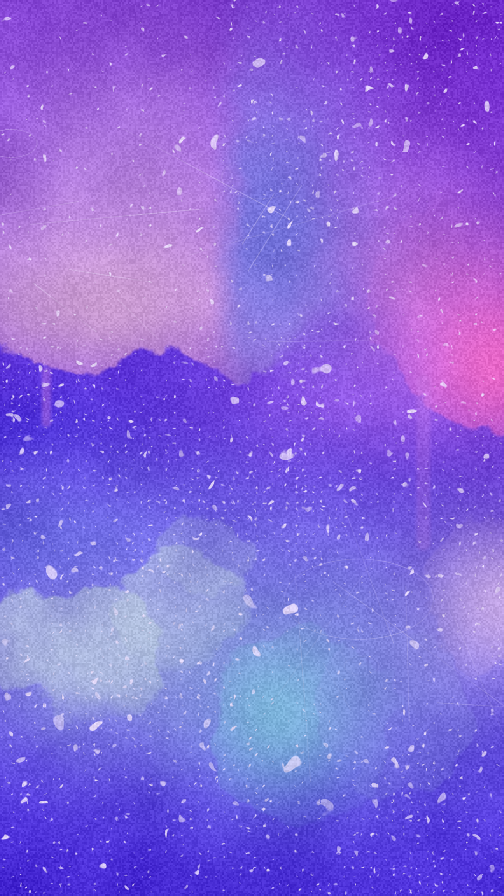
Give the GLSL for this background, as a Shadertoy shader.

```glsl
// Violet and blue watercolour washes with ragged clouds, scratches, paint flecks and grain.
#define RAGGED 0.085
#define EDGE_SOFT 0.006
#define GRAIN 0.10
#define SCRATCH_WIDTH 0.0012
#define SCRATCH_ALPHA 0.36
#define FLECK_COLOR vec3(0.91, 0.86, 0.98)
#define INDIGO vec3(0.29, 0.17, 0.85)
#define PURPLE vec3(0.50, 0.24, 0.83)
#define LILAC vec3(0.75, 0.47, 0.87)
#define BLUE vec3(0.49, 0.51, 0.88)
#define PALE vec3(0.69, 0.75, 0.85)

float hash(vec2 p) {
    vec3 q = fract(p.xyx * vec3(0.1031, 0.1030, 0.0973));
    q += dot(q, q.yzx + 33.33);
    return fract((q.x + q.y) * q.z);
}
vec2 hash2(vec2 p) { return vec2(hash(p), hash(p + 71.7)); }
float noise(vec2 p) {
    vec2 i = floor(p), f = fract(p);
    f = f * f * (3.0 - 2.0 * f);
    return mix(mix(hash(i), hash(i + vec2(1, 0)), f.x),
               mix(hash(i + vec2(0, 1)), hash(i + vec2(1, 1)), f.x), f.y);
}
float fbm(vec2 p) {
    float sum = 0.0, amp = 0.5;
    for (int i = 0; i < 5; i++, amp *= 0.5) {
        sum += amp * noise(p);
        p = mat2(1.6, 1.2, -1.2, 1.6) * p + 7.3;
    }
    return sum;
}
// Soft elliptical stain
vec3 wash(vec3 col, vec2 p, vec2 center, vec2 radius, vec3 tint, float amount) {
    vec2 d = (p - center) / radius;
    return mix(col, tint, amount * exp(-dot(d, d)));
}
float inside(float d) { return 1.0 - smoothstep(-EDGE_SOFT, EDGE_SOFT, d); }
float disc(vec2 p, vec2 center, float r) { return inside(length(p - center) - r); }
float segment(vec2 p, vec2 a, vec2 b) {
    vec2 d = b - a;
    return length(p - a - d * clamp(dot(p - a, d) / dot(d, d), 0.0, 1.0));
}
// One irregular paint fleck per chosen grid cell
float flecks(vec2 p, float scale, float chance) {
    vec2 q = p * scale + scale;
    q += 0.28 * (vec2(noise(q * 3.0), noise(q * 3.0 + 40.0)) - 0.5);
    vec2 cell = floor(q), rnd = hash2(cell + scale);
    float angle = 6.283 * rnd.x, size = hash(cell + 9.1), aa = scale / iResolution.x;
    vec2 d = fract(q) - 0.3 - 0.4 * hash2(cell + 23.0);
    d = mat2(cos(angle), sin(angle), -sin(angle), cos(angle)) * d;
    float dist = length(d * vec2(1.0, 1.6)) - mix(0.07, 0.22, size * size);
    return step(rnd.y, chance) * (1.0 - smoothstep(-aa, aa, dist)) * mix(0.5, 0.95, rnd.x);
}
// Straight scratches and open loops scattered around a centre
float scratches(vec2 p, vec2 center, vec2 spread, float seed) {
    float sum = 0.0, width = max(SCRATCH_WIDTH, 0.6 / iResolution.x);
    for (int i = 0; i < 18; i++) {
        vec2 id = vec2(float(i), seed), mid = center + spread * (2.0 * hash2(id) - 1.0);
        float angle = 3.14 * hash(id + 5.5);
        vec2 reach = vec2(cos(angle), sin(angle)) * mix(0.04, 0.22, hash(id + 8.2));
        float d = segment(p, mid - reach, mid + reach);
        if (i % 5 == 0) d = abs(length((p - mid) * vec2(0.7, 1.3)) - 0.5 * length(reach));
        sum += (1.0 - smoothstep(0.0, 1.5 * width, d)) * hash(id + 3.0);
    }
    return min(sum, 1.5) * (0.3 + noise(p * 14.0));
}
void mainImage(out vec4 fragColor, in vec2 fragCoord) {
    vec2 p = fragCoord / iResolution.xy * vec2(1.0, 16.0 / 9.0);
    float mottling = fbm(p * 7.0);
    vec2 w = p + RAGGED * (vec2(fbm(p * 15.0), fbm(p * 15.0 + 31.0)) - 0.48);
    vec2 s = mix(p, w, 0.6);
    // Upper washes
    vec3 sky = wash(PURPLE, s, vec2(1.0, 1.7), vec2(0.4), vec3(0.44, 0.16, 0.81), 0.9);
    sky = wash(sky, s, vec2(0.26, 1.42), vec2(0.34, 0.27), vec3(0.69, 0.49, 0.86), 0.9);
    sky = wash(sky, s, vec2(0.22, 1.18), vec2(0.40, 0.18), vec3(0.82, 0.64, 0.84), 0.95);
    sky = wash(sky, s, vec2(0.80, 1.20), vec2(0.25, 0.25), LILAC, 0.85);
    float blueSide = smoothstep(0.40, 0.50, s.x);
    sky = wash(sky, s, vec2(0.54, 1.31), vec2(0.17, 0.32), vec3(0.45, 0.46, 0.87), 0.95 * blueSide);
    // Lower washes
    vec3 deep = mix(INDIGO, vec3(0.39, 0.22, 0.87), smoothstep(0.1, 0.95, p.y));
    deep = wash(deep, s, vec2(0.05, 0.92), vec2(0.22, 0.11), vec3(0.26, 0.14, 0.83), 0.85);
    deep = wash(deep, s, vec2(0.70, 0.99), vec2(0.24, 0.13), vec3(0.56, 0.32, 0.88), 0.8);
    deep = wash(deep, s, vec2(0.12, 0.70), vec2(0.38, 0.17), vec3(0.41, 0.41, 0.89), 0.9);
    deep = wash(deep, s, vec2(0.65, 0.49), vec2(0.48, 0.28), BLUE, 0.95);
    deep = wash(deep, s, vec2(0.20, 0.40), vec2(0.32, 0.16), BLUE, 0.75);
    // Scalloped border, melting away toward the right
    float border = w.y - 1.06 - 0.03 * cos(18.5 * (p.x - 0.33));
    float melt = mix(EDGE_SOFT, 0.2, smoothstep(0.5, 0.72, p.x));
    vec3 col = mix(deep, sky, smoothstep(-melt, melt, border));
    // Hot pink stain with a torn lower edge
    float torn = disc(w, vec2(1.02, 1.18), 0.27);
    col = wash(col, p, vec2(0.99, 1.05), vec2(0.19, 0.20), vec3(0.95, 0.43, 0.80), 0.2 + 0.75 * torn);
    // Pale cloud bank of translucent layers
    float thickness = 0.55 + 0.9 * mottling;
    col = mix(col, PALE, 0.28 * thickness * disc(w, vec2(0.405, 0.68), 0.085));
    col = mix(col, PALE, 0.48 * thickness * disc(w, vec2(0.35, 0.57), 0.12) * smoothstep(0.42, 0.52, w.y));
    float bank = max(disc(w, vec2(0.20, 0.47), 0.13), disc(w, vec2(0.06, 0.50), 0.10));
    col = mix(col, PALE, 0.65 * thickness * bank * smoothstep(0.30, 0.46, w.y));
    col = wash(col, s, vec2(0.24, 0.48), vec2(0.27, 0.12), PALE, 0.45);
    // Teal pool, blue patch and lilac bloom
    float pool = disc(w, vec2(0.60, 0.34), 0.19);
    col = wash(col, p, vec2(0.55, 0.36), vec2(0.18, 0.18), vec3(0.49, 0.73, 0.86), 0.45 + 0.45 * pool);
    col = mix(col, vec3(0.52, 0.56, 0.88), 0.25 * disc(w, vec2(0.78, 0.37), 0.16));
    float bloom = disc(w, vec2(1.0, 0.60), 0.16);
    col = wash(col, p, vec2(1.0, 0.58), vec2(0.17), vec3(0.78, 0.66, 0.89), 0.6 + 0.3 * bloom);
    // Vertical drips
    float leftDrip = inside(segment(p, vec2(0.092, 0.94), vec2(0.092, 1.04)) - 0.009);
    float rightDrip = inside(segment(p, vec2(0.84, 0.70), vec2(0.84, 1.02)) - 0.014);
    col = mix(col, LILAC, 0.45 * leftDrip + 0.25 * rightDrip);
    // Mottling, scratches, flecks and grain
    col += 0.14 * (mottling - 0.48);
    float lines = scratches(p, vec2(0.33, 1.32), vec2(0.33, 0.22), 2.0)
                + scratches(p, vec2(0.80, 0.53), vec2(0.20, 0.17), 6.0);
    col = mix(col, FLECK_COLOR, min(SCRATCH_ALPHA * lines, 0.6));
    float density = 1.0 - 0.75 * smoothstep(1.0, 1.2, p.y) * (1.0 - smoothstep(0.35, 0.6, p.x));
    density *= 0.4 + 1.2 * noise(p * 5.0 + 3.0);
    float paint = max(flecks(p, 13.0, 0.20 * density), flecks(p, 29.0, 0.34 * density));
    col = mix(col, FLECK_COLOR, max(paint, flecks(p, 62.0, 0.36 * density)));
    col += GRAIN * (hash(floor(p * 288.0)) - 0.5);
    fragColor = vec4(clamp(col, 0.0, 1.0), 1.0);
}
```
